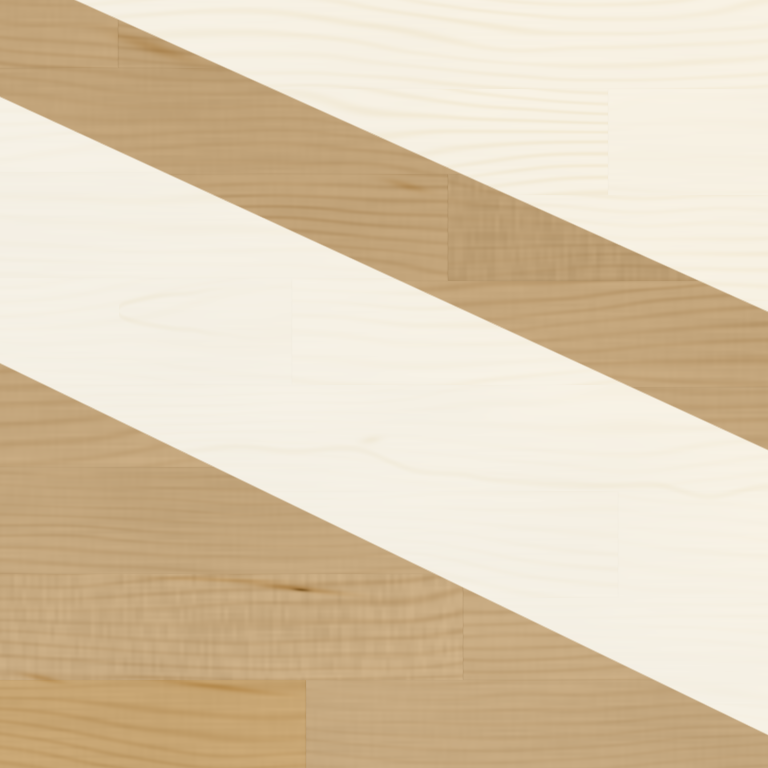
A WebGL 2 fragment shader for this texture:

```glsl
#version 300 es
precision highp float;
// Pale and tan wooden planks with fine grain, split into slanted diagonal bands.
uniform vec2 u_resolution;
out vec4 fragColor;

float hash(vec2 p) {
    vec3 q = fract(p.xyx * vec3(0.1031, 0.1030, 0.0973));
    q += dot(q, q.yzx + 33.33);
    return fract((q.x + q.y) * q.z);
}

float noise(vec2 p) {
    vec2 i = floor(p), f = fract(p);
    f = f * f * (3.0 - 2.0 * f);
    return mix(mix(hash(i), hash(i + vec2(1, 0)), f.x),
               mix(hash(i + vec2(0, 1)), hash(i + vec2(1, 1)), f.x), f.y);
}

// Growth rings cut lengthwise: thin, unevenly dark lines along x.
float growthLines(vec2 p, float seed) {
    float warp = noise(vec2(p.x * 2.2, p.y * 8.0) + seed * 91.0);
    float rings = p.y * 52.0 + warp * 4.5 + 0.5 * noise(p * vec2(9.0, 30.0) + seed * 37.0);
    float line = pow(0.5 + 0.5 * cos(6.2832 * rings), 3.0);
    return line * (0.25 + 0.75 * noise(p * vec2(3.0, 22.0) + seed * 53.0));
}

// Soft elongated mark.
float streak(vec2 p, vec2 center, vec2 size, float slope) {
    vec2 d = p - center;
    d.y -= slope * d.x;
    d /= size;
    return exp(-dot(d, d));
}

void main() {
    // p.y runs downward from the top edge
    vec2 p = gl_FragCoord.xy / u_resolution;
    p.y = 1.0 - p.y;
    float soft = 0.0008 + 0.7 / min(u_resolution.x, u_resolution.y);

    // Diagonal borders, from top to bottom
    vec3 border = p.y - (vec3(-0.044, 0.126, 0.473) + vec3(0.450, 0.460, 0.484) * p.x);
    vec3 below = smoothstep(-soft, soft, border);
    float tan_ = below.x - below.y + below.z;
    float region = dot(step(0.0, border), vec3(1.0));

    // Plank rows: first row start and end joints for each band
    float start = -0.023;
    vec4 joints = vec4(2.0, 0.792, 2.0, 2.0);
    if (region > 2.5) {
        start = 0.470;
        joints = vec4(2.0, 2.0, 0.603, 0.398);
    } else if (region > 1.5) {
        start = 0.224;
        joints = vec4(2.0, 0.380, 2.0, 0.805);
    } else if (region > 0.5) {
        start = -0.050;
        joints = vec4(0.154, 2.0, 0.583, 2.0);
    }
    float across = (p.y - start) / 0.1385;
    float row = floor(across);
    float joint = row < 0.0 || row > 3.0 ? 2.0 : joints[int(row)];
    float side = step(joint, p.x);
    float seed = hash(vec2(row + 11.0, region * 7.0 + side * 3.0 + 5.0));

    // Grain, fibres and cross flecks
    float lines = growthLines(p, seed) * (0.45 + 0.75 * seed);
    float fibre = noise(p * vec2(14.0, 260.0) + seed * 71.0) - 0.5;
    float mottle = noise(p * vec2(5.0, 11.0) + seed * 29.0) - 0.5;
    float pores = noise(p * vec2(190.0, 45.0)) - 0.5;
    float flecked = row == 2.0 && ((region == 1.0 && side > 0.5) || (region == 3.0 && side < 0.5))
                  ? 1.0 : 0.25;
    float rowSeam = smoothstep(0.0022, 0.0, abs(across - round(across)) * 0.1385);
    float endSeam = smoothstep(0.002, 0.0, abs(p.x - joint));
    float seam = max(rowSeam * 0.5, endSeam);

    // Tan boards
    vec3 tanWood = mix(vec3(0.755, 0.637, 0.472), vec3(0.785, 0.672, 0.512), smoothstep(0.3, 0.9, p.y));
    float amber = region == 3.0 && row == 3.0 && side < 0.5 ? 1.0 : 0.0;
    tanWood += amber * vec3(0.012, -0.008, -0.045) + (seed - 0.5) * 0.025;
    tanWood -= lines * (0.06 + 0.05 * amber) * vec3(0.8, 1.0, 1.2);
    tanWood += fibre * 0.022 + mottle * 0.025 + pores * flecked * 0.035 - seam * 0.03;

    // Resin marks in the tan boards
    float resin = streak(p, vec2(0.385, 0.766), vec2(0.065, 0.004), 0.11)
                + 0.6 * streak(p, vec2(0.29, 0.755), vec2(0.09, 0.003), 0.03)
                + 0.7 * streak(p, vec2(0.20, 0.062), vec2(0.05, 0.008), 0.32)
                + 0.6 * streak(p, vec2(0.53, 0.242), vec2(0.025, 0.005), 0.25)
                + 0.7 * streak(p, vec2(0.28, 0.894), vec2(0.075, 0.004), 0.12)
                + 0.8 * streak(p, vec2(0.055, 0.883), vec2(0.025, 0.004), 0.2);
    tanWood -= resin * vec3(0.07, 0.11, 0.16);
    tanWood -= streak(p, vec2(0.392, 0.768), vec2(0.010, 0.002), 0.08) * 0.2;

    // Cream boards, warmer and more figured toward the top right
    float warm = smoothstep(0.3, 1.3, p.x + 0.6 - p.y);
    vec3 cream = mix(vec3(0.960, 0.942, 0.898), vec3(0.970, 0.946, 0.892), warm);
    cream -= lines * (0.35 + 0.65 * warm) * vec3(0.016, 0.027, 0.055);
    cream += fibre * 0.006 + mottle * 0.008 - seam * 0.007;

    // Faint wandering vein, flame figure and knot
    float veinY = 0.588 + 0.05 * smoothstep(0.42, 0.72, p.x)
                + 0.018 * (noise(vec2(p.x * 13.0, 4.0)) - 0.5);
    float vein = smoothstep(0.007, 0.0, abs(p.y - veinY)) * smoothstep(0.2, 0.3, p.x);
    vec2 flame = p - vec2(0.155, 0.405);
    float arch = abs(abs(flame.y) - 0.075 * sqrt(max(flame.x, 0.0)) - 0.004 * noise(p * 40.0));
    float figure = smoothstep(0.006, 0.0, arch) * step(0.0, flame.x) * smoothstep(0.36, 0.2, p.x);
    float knot = streak(p, vec2(0.483, 0.573), vec2(0.014, 0.005), -0.15);
    cream -= (vein * 0.6 + figure * 0.6 + knot) * vec3(0.018, 0.026, 0.050);

    fragColor = vec4(clamp(mix(cream, tanWood, tan_), 0.0, 1.0), 1.0);
}
```
